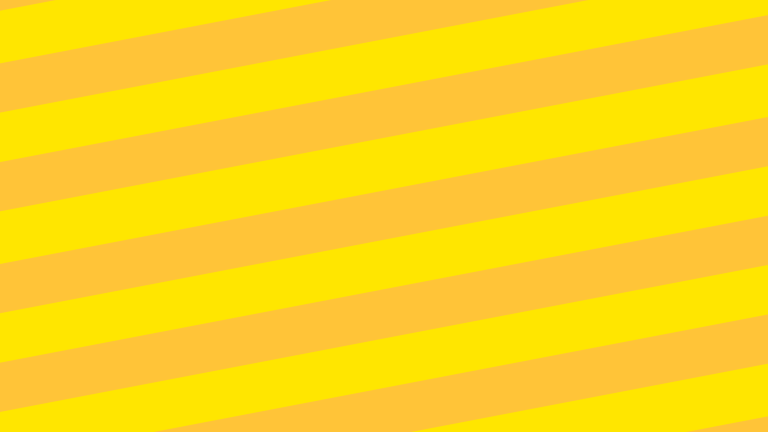
Write a WebGL 2 fragment shader that draws this pattern.

```glsl
#version 300 es
precision highp float;
// Slanted amber bands of equal width on a yellow ground, rising to the right.
// Each band is a distance from its centre line; the yellow gaps widen
// slightly in a stepped two-in-five rhythm.

uniform vec2 u_resolution;
out vec4 fragColor;

// Upper edge of band k, measured down the left side in canvas heights
float bandStart(float k) {
    return -0.0892 + 0.2285 * k + 0.0074 * floor(0.4 * k + 0.9);
}

void main() {
    vec2 p = gl_FragCoord.xy / u_resolution.y;
    float pixel = 1.0 / u_resolution.y;

    // Slide each point along the slant to the left side
    float slope = 0.1914;
    float depth = 1.0 - p.y + slope * p.x;
    float toNormal = inversesqrt(1.0 + slope * slope);

    // Nearest band
    float halfWidth = 0.057;
    float dist = 1.0;
    for (int k = 0; k < 7; k++) {
        float centre = bandStart(float(k)) + halfWidth;
        dist = min(dist, (abs(depth - centre) - halfWidth) * toNormal);
    }

    // Colour with smoothed edges
    vec3 yellow = vec3(1.0, 0.90, 0.0);
    vec3 amber = vec3(1.0, 0.77, 0.22);
    float band = 1.0 - smoothstep(-0.7 * pixel, 0.7 * pixel, dist);
    fragColor = vec4(mix(yellow, amber, band), 1.0);
}
```
